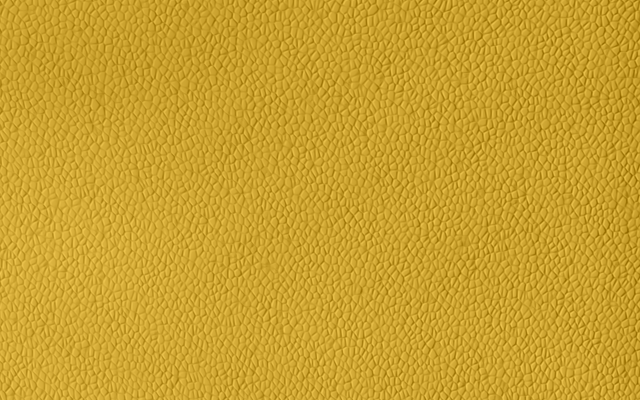
Give the GLSL for this texture, as a Shadertoy shader.

```glsl
vec2 hash2(vec2 cell) {
    vec2 k = vec2(dot(cell, vec2(127.1, 311.7)), dot(cell, vec2(269.5, 183.3)));
    return fract(sin(k) * 43758.545);
}

// Pebble height: zero in the creases, one on the rounded tops
float pebbleHeight(vec2 p) {
    p += 0.008 * sin(p.yx * vec2(9.0, 7.0) + vec2(0.5, 2.0))
       + 0.0014 * sin(p.yx * vec2(73.0, 61.0) + p * 29.0);
    p.x += 0.16 * p.y * (0.9 - p.x);

    // Upright pebbles on a turned lattice, so that no rows show
    vec2 grid = mat2(0.82, 0.57, -0.57, 0.82) * (p * vec2(74.0, 50.0));
    vec2 cell = floor(grid), local = fract(grid);
    float nearest = 9.0, second = 9.0;
    for (int y = -1; y <= 1; y++) {
        for (int x = -1; x <= 1; x++) {
            vec2 offset = vec2(x, y);
            vec2 center = offset + 0.07 + 0.86 * hash2(cell + offset);
            float d = length(center - local);
            second = min(second, max(nearest, d));
            nearest = min(nearest, d);
        }
    }

    // Round domes, cut by creases of uneven depth
    float crease = 1.0 - smoothstep(-0.05, 0.42, second - nearest);
    float depth = 0.75 + 0.35 * sin(p.x * 113.0 + 2.0 * sin(p.y * 67.0))
                             * sin(p.y * 91.0 + 2.0 * sin(p.x * 79.0));
    return 1.0 - depth * crease - 0.5 * nearest * nearest;
}

// Slopes facing the left catch light, creases and far slopes stay dark
float grainShade(vec2 p) {
    vec2 towardLight = vec2(-0.0044, 0.0013);
    float height = pebbleHeight(p);
    float slope = height - pebbleHeight(p + towardLight);
    return 0.105 * slope - 0.03 * max(-slope, 0.0) + 0.05 * (height - 0.6);
}

// Broad, soft changes of light over the hide
float broadShade(vec2 uv) {
    float shade = 0.028 * (0.5 - uv.x) + 0.018 * (0.5 - uv.y);
    shade += 0.021 * exp(-dot(uv - vec2(0.05, 0.45), uv - vec2(0.05, 0.45)) * 16.0);
    shade -= 0.023 * exp(-dot(uv - vec2(0.2, 0.85), uv - vec2(0.2, 0.85)) * 14.0);
    shade -= 0.026 * smoothstep(0.9, 1.02, uv.x);
    shade += 0.006 * sin(uv.x * 11.0 + 3.0 * sin(uv.y * 5.0))
           * sin(uv.y * 9.0 + 2.0 * sin(uv.x * 6.0));
    return shade;
}

void mainImage(out vec4 fragColor, in vec2 fragCoord) {
    vec2 uv = fragCoord / iResolution.xy;

    // Four samples per pixel smooth the fine creases
    float grain = 0.0;
    for (int i = 0; i < 4; i++) {
        vec2 subpixel = vec2(i % 2, i / 2) * 0.6 - 0.3;
        grain += 0.25 * grainShade((fragCoord + subpixel) / iResolution.y);
    }
    grain *= mix(0.88, 1.16, smoothstep(0.0, 1.0, uv.x));

    float shade = grain + broadShade(uv);
    vec3 leather = vec3(0.797, 0.639, 0.189) + shade * vec3(1.0, 1.0, 0.92);
    fragColor = vec4(leather, 1.0);
}
```
